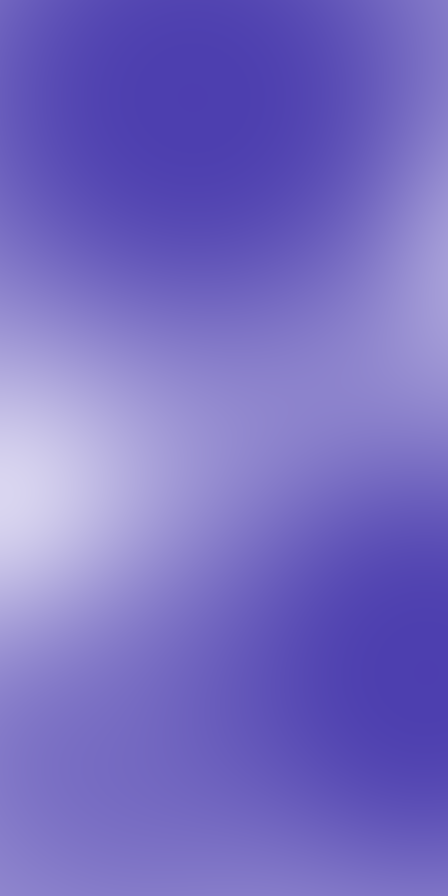
Reproduce this background procedurally as a WebGL 2 fragment shader.

```glsl
#version 300 es
precision highp float;

uniform vec2 u_resolution;
out vec4 fragColor;

const vec3 DEEP_INDIGO = vec3(0.300, 0.245, 0.685);
const vec3 PALE_LILAC = vec3(0.850, 0.835, 0.940);
const float HAZE_LEVEL = 0.52;

// Soft elliptical spot: 1 at the center, higher power gives a flatter core
float softSpot(vec2 p, vec2 center, vec2 radius, float power) {
    return exp(-pow(length((p - center) / radius), power));
}

// Even haze darkened by three broad pools
float hazeAmount(vec2 p) {
    float upperPool = softSpot(p, vec2(0.43, 1.78), vec2(0.55, 0.52), 3.0);
    float rightPool = softSpot(p, vec2(0.95, 0.50), vec2(0.48), 3.0);
    float lowerPool = softSpot(p, vec2(0.30, 0.38), vec2(0.42), 3.0);
    return HAZE_LEVEL * (1.0 - upperPool) * (1.0 - rightPool) * (1.0 - 0.45 * lowerPool);
}

// Pale light entering from the left and right edges
float edgeGlow(vec2 p) {
    float leftGlow = softSpot(p, vec2(0.0, 0.88), vec2(0.34, 0.32), 2.0);
    float rightGlow = softSpot(p, vec2(1.05, 1.44), vec2(0.20, 0.30), 2.0);
    return 0.5 * leftGlow + 0.2 * rightGlow;
}

void main() {
    // Canvas spans 1 unit across and 2 units up
    vec2 p = gl_FragCoord.xy / u_resolution * vec2(1.0, 2.0);
    float paleness = clamp(hazeAmount(p) + edgeGlow(p), 0.0, 1.0);
    fragColor = vec4(mix(DEEP_INDIGO, PALE_LILAC, paleness), 1.0);
}
```
